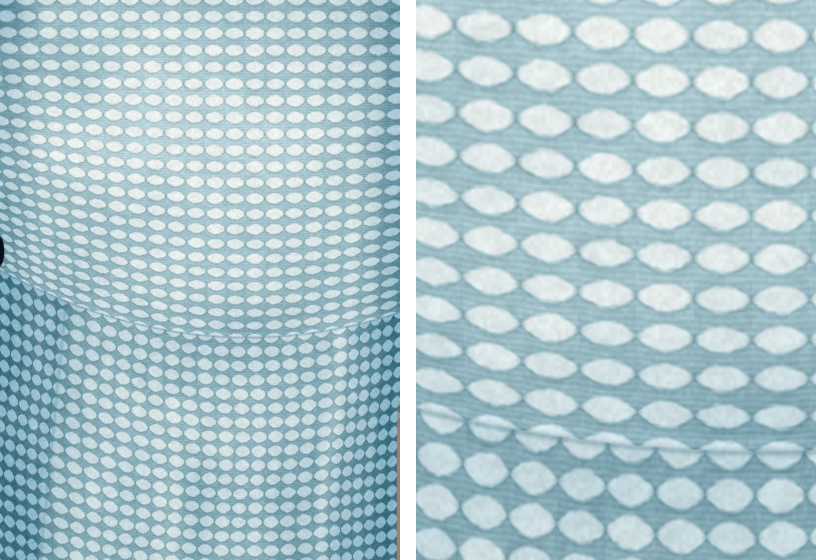
Left, the full canvas; right, a detail of the centre.
A Shadertoy shader for this texture:

```glsl
// Pale blue knit dress cloth: rows of white lens-shaped cells on blue, scalloped ground.
// A bodice and a skirt each map position to cell coordinates (column, row), bent by the
// curved waist seam and the side folds; one cell function then draws the knit for both.

const float PI = 3.14159265;
const float WAIST = 0.602;          // lowest depth of the seam, from the top
const vec3 BLUE_DARK = vec3(0.35, 0.53, 0.59);
const vec3 BLUE_LIGHT = vec3(0.73, 0.83, 0.85);
const vec3 WHITE_DARK = vec3(0.64, 0.77, 0.82);
const vec3 WHITE_LIGHT = vec3(0.92, 0.94, 0.93);
const vec3 STITCH = vec3(0.29, 0.48, 0.55);

float hash(vec2 p) {
    vec3 q = fract(vec3(p.xyx) * 0.1031);
    q += dot(q, q.yzx + 33.33);
    return fract((q.x + q.y) * q.z);
}

float noise(vec2 p) {
    vec2 i = floor(p), f = fract(p);
    f = f * f * (3.0 - 2.0 * f);
    return mix(mix(hash(i), hash(i + vec2(1, 0)), f.x),
               mix(hash(i + vec2(0, 1)), hash(i + vec2(1, 1)), f.x), f.y);
}

// Soft ridge of a given width around zero
float ridge(float d, float width) {
    return exp(-d * d / (width * width));
}

// Height the seam rises above its lowest point
float waistRise(float x) {
    return 0.614 * (x - 0.443) * (x - 0.443);
}

// Side folds of the skirt: x is the left one, y the right one
vec2 sideFolds(float y) {
    return vec2(0.118, 0.622) - 0.10 * (y - vec2(0.54, 0.57));
}

vec2 bodiceCells(vec2 p, float rise) {
    float t = clamp(p.y / (WAIST - rise), 0.0, 1.0);
    float depth = (p.y + rise * t * t) / WAIST;
    float column = (p.x - 0.455) / mix(0.0372, 0.034, t);
    float squeeze = max(0.17 - p.x, 0.0);
    column -= 60.0 * t * t * squeeze * squeeze;
    return vec2(column, 19.9 * depth + 2.0 * pow(depth, 4.0) + 0.03);
}

// Rows follow the seam at the waist and level out slightly toward the hem
vec2 skirtCells(vec2 p, float rise, vec2 folds) {
    float column = (p.x - 0.37) / 0.0295;
    column += 16.0 * (max(p.x - folds.y, 0.0) - max(folds.x - p.x, 0.0));
    column += 0.15 * sin(p.y * 17.0 + p.x * 9.0);
    float below = max(p.y - WAIST + rise, 0.0);
    float bend = rise * exp(-0.8 * below);
    return vec2(column, (p.y + bend - 0.603) / 0.0254);
}

// Broad light on the cloth, roughly 0 to 1
float clothLight(vec2 p, float skirt, vec2 folds) {
    vec2 glow = (p - vec2(0.33, 0.25)) * vec2(2.5, 2.7);
    float upper = 0.26 + 0.66 * exp(-dot(glow, glow));
    float center = smoothstep(folds.x - 0.05, folds.x + 0.10, p.x)
                 * smoothstep(folds.y + 0.05, folds.y - 0.10, p.x);
    float lower = 0.06 + 0.46 * center - 0.40 * max(p.y - 0.70, 0.0);
    // Soft vertical pleats deepen toward the hem
    float hem = smoothstep(0.66, 0.95, p.y);
    lower += hem * (0.16 * ridge(p.x - 0.30, 0.03) - 0.18 * ridge(p.x - 0.35, 0.03)
                  - 0.22 * ridge(p.x - 0.51, 0.035));
    lower += 0.34 * ridge(p.x - folds.y + 0.01, 0.015);
    lower -= 0.20 * ridge(p.x - folds.x + 0.015, 0.016);
    float light = mix(upper, lower, skirt) + 0.28 * (noise(p * 8.0) - 0.5);
    float edge = min(p.x, 0.714 - p.x);
    return light - 0.42 * (1.0 - smoothstep(0.0, 0.09, edge));
}

// One knit cell: white lens, stitched outline, ribbed ground and dots at the cusps
vec3 knit(vec2 cell, float light, float skirt, float pixel) {
    vec2 id = floor(cell + 0.5);
    vec2 f = cell - id;
    float vary = hash(id + 80.0) - 0.5;
    float arch = pow(max(cos(PI * f.x), 0.0), 0.82);
    float halfHeight = mix(0.34, 0.39, skirt) + 0.04 * vary;
    float wobble = 0.06 * (noise(cell * 8.0 + 40.0) - 0.5);
    float d = abs(f.y) - halfHeight * arch + wobble;
    float soft = max(0.08, pixel);
    float lens = 1.0 - smoothstep(-soft, soft, d);

    float shade = clamp(light + 0.12 * vary, -0.35, 1.0);
    vec3 ground = mix(BLUE_DARK, BLUE_LIGHT, shade);
    vec3 white = mix(WHITE_DARK, WHITE_LIGHT, clamp(shade * 1.15, -0.35, 1.0));
    float ribs = sin(2.0 * PI * (cell.y * 6.0 + 0.7 * abs(f.x)));
    ground += 0.018 * ribs * (1.0 - smoothstep(0.08, 0.3, pixel));
    vec3 color = mix(ground, white, lens);
    // The outline shows mostly on the scalloped lower side
    float lowerSide = smoothstep(-0.1, 0.2, f.y);
    color = mix(color, STITCH, (0.05 + 0.13 * lowerSide) * ridge(d - 0.06, 0.06));
    vec2 cusp = vec2((abs(f.x) - 0.5) * 1.3, f.y);
    return mix(color, STITCH, 0.40 * ridge(length(cusp), 0.10));
}

void mainImage(out vec4 fragColor, in vec2 fragCoord) {
    // Height is one unit; depth grows downward from the top edge
    vec2 p = vec2(fragCoord.x / iResolution.x * 0.714, 1.0 - fragCoord.y / iResolution.y);
    float pixel = 1.0 / iResolution.y;
    float rise = waistRise(p.x);
    float belowSeam = p.y - (WAIST - rise);
    float skirt = smoothstep(-pixel, pixel, belowSeam);
    vec2 folds = sideFolds(p.y);

    float light = clothLight(p, skirt, folds);
    vec3 upper = knit(bodiceCells(p, rise), light, 0.0, pixel * 45.0);
    vec3 lower = knit(skirtCells(p, rise, folds), light, 1.0, pixel * 45.0);
    vec3 color = mix(upper, lower, skirt);

    // Waist seam and side fold creases
    color = mix(color, STITCH, 0.35 * ridge(belowSeam - 0.001, 0.002));
    color += 0.05 * ridge(belowSeam + 0.005, 0.003);
    color = mix(color, STITCH, 0.25 * skirt * ridge(p.x - folds.x, 0.003));

    // Fine weave grain
    color += 0.05 * (noise(p * vec2(430.0, 360.0)) - 0.5);
    color += 0.04 * (noise(p * vec2(160.0, 220.0)) - 0.5);

    // Dark gap beside the waist and warm backdrop at the lower right
    float gap = length((p - vec2(0.0, 0.449)) / vec2(0.008, 0.028));
    color = mix(vec3(0.04, 0.06, 0.10), color, smoothstep(0.75, 1.1, gap));
    float backdrop = smoothstep(0.707, 0.710, p.x) * smoothstep(0.70, 0.78, p.y);
    color = mix(color, vec3(0.62, 0.50, 0.46), backdrop);
    fragColor = vec4(clamp(color, 0.0, 1.0), 1.0);
}
```
